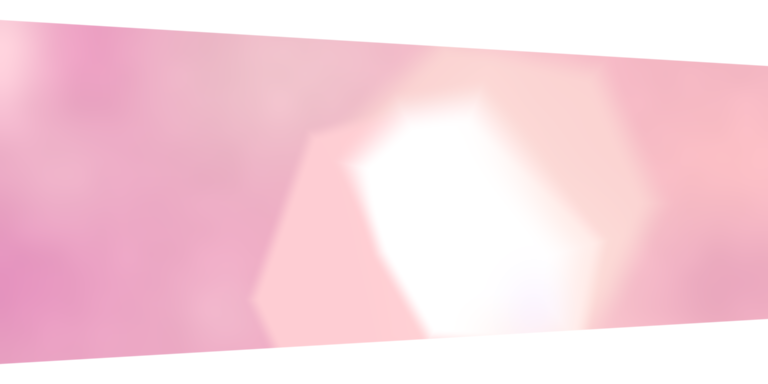
Give the GLSL for this background, as a Shadertoy shader.

```glsl
float hash(vec2 p) {
    return fract(sin(dot(p, vec2(127.1, 311.7))) * 43758.5453);
}

float noise(vec2 p) {
    vec2 i = floor(p), f = fract(p);
    f = f * f * (3.0 - 2.0 * f);
    return mix(mix(hash(i), hash(i + vec2(1, 0)), f.x),
               mix(hash(i + vec2(0, 1)), hash(i + vec2(1, 1)), f.x), f.y);
}

// Signed distance bound of a convex, counterclockwise polygon
float polygon(vec2 p, vec2 corners[7]) {
    float d = -10.0;
    for (int i = 0; i < 7; i++) {
        vec2 a = corners[i];
        vec2 side = normalize(corners[(i + 1) % 7] - a);
        d = max(d, dot(p - a, vec2(side.y, -side.x)));
    }
    return d;
}

float fill(float d, float blur) {
    return 1.0 - smoothstep(-blur, blur, d);
}

float glow(vec2 p, vec2 center, vec2 radius) {
    vec2 q = (p - center) / radius;
    return exp(-dot(q, q));
}

void mainImage(out vec4 fragColor, in vec2 fragCoord) {
    vec2 p = fragCoord / iResolution.xy * vec2(2.0, 1.0);

    // Pink base with broad tints
    vec3 color = mix(vec3(0.925, 0.66, 0.77), vec3(0.96, 0.72, 0.77), smoothstep(0.2, 1.7, p.x));
    color = mix(color, vec3(0.94, 0.77, 0.80), 0.9 * glow(p, vec2(0.75, 0.80), vec2(0.36, 0.26)));
    color = mix(color, vec3(0.90, 0.56, 0.75), 0.75 * glow(p, vec2(0.0, 0.27), vec2(0.28, 0.20)));
    color = mix(color, vec3(0.92, 0.59, 0.75), 0.6 * glow(p, vec2(0.23, 0.86), vec2(0.13, 0.22)));
    color = mix(color, vec3(0.94, 0.74, 0.80), 0.5 * glow(p, vec2(0.16, 0.56), vec2(0.14, 0.16)));
    color = mix(color, vec3(1.0, 0.83, 0.87), glow(p, vec2(0.0, 0.88), vec2(0.11, 0.20)));
    color = mix(color, vec3(0.99, 0.75, 0.77), 0.8 * glow(p, vec2(1.92, 0.58), vec2(0.25, 0.17)));
    color = mix(color, vec3(0.92, 0.65, 0.75), 0.8 * glow(p, vec2(1.90, 0.25), vec2(0.26, 0.16)));
    color = mix(color, vec3(0.95, 0.74, 0.81), 0.6 * glow(p, vec2(0.58, 0.18), vec2(0.12, 0.10)));
    color += 0.025 * (noise(p * 7.0) + 0.5 * noise(p * 15.0) - 0.75);

    // Overlapping translucent bokeh facets
    float upper = polygon(p, vec2[7](vec2(0.88, 0.64), vec2(1.0, 0.1), vec2(1.5, 0.1),
        vec2(1.6, 0.24), vec2(1.71, 0.47), vec2(1.56, 0.82), vec2(1.15, 0.90)));
    float lower = polygon(p, vec2[7](vec2(0.81, 0.65), vec2(0.656, 0.22), vec2(0.74, 0.04),
        vec2(1.46, 0.0), vec2(1.56, 0.39), vec2(1.24, 0.735), vec2(1.0, 0.695)));
    float core = polygon(p, vec2[7](vec2(0.915, 0.57), vec2(0.99, 0.34), vec2(1.12, 0.12),
        vec2(1.51, 0.10), vec2(1.565, 0.37), vec2(1.24, 0.735), vec2(1.05, 0.71)));
    color = mix(color, vec3(0.985, 0.835, 0.825), 0.9 * fill(upper, 0.05));
    color = mix(color, vec3(1.0, 0.81, 0.83), 0.95 * fill(lower, 0.022));
    color = mix(color, vec3(1.0, 0.91, 0.88), 0.45 * exp(-9.0 * max(core, 0.0)) * smoothstep(1.0, 1.3, p.x));

    // Bright heart, warmer toward its right side
    float warmth = smoothstep(0.14, 0.0, -core) * smoothstep(1.15, 1.5, p.x);
    vec3 light = mix(vec3(1.0), vec3(1.0, 0.925, 0.91), warmth);
    light = mix(light, vec3(0.98, 0.94, 1.0), 0.6 * glow(p, vec2(1.39, 0.19), vec2(0.08, 0.10)));
    float blur = mix(0.024, 0.06, smoothstep(0.4, 0.7, p.y));
    color = mix(color, light, fill(core, blur));

    // Tapered band on white
    float edge = max(p.y - 0.948 + 0.06 * p.x, 0.052 + 0.0587 * p.x - p.y);
    float pixel = 1.0 / iResolution.y;
    color = mix(color, vec3(1.0), smoothstep(-pixel, pixel, edge));
    fragColor = vec4(clamp(color, 0.0, 1.0), 1.0);
}
```
